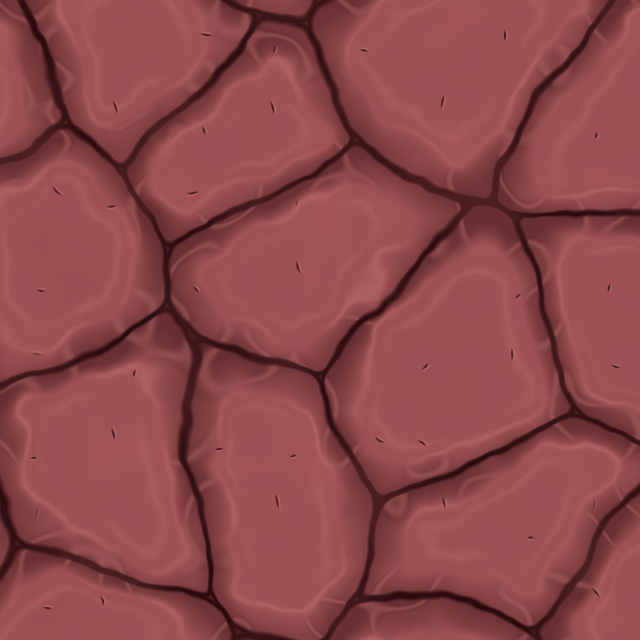
Reproduce this texture procedurally as a WebGL 1 fragment shader.

```glsl
precision highp float;
// Hand-painted red flagstones with dark cracks, worn bevels and small chips.
uniform vec2 u_resolution;

vec2 hash2(vec2 p) {
  vec2 k = vec2(dot(p, vec2(127.1, 311.7)), dot(p, vec2(269.5, 183.3)));
  return fract(sin(k) * 43758.545);
}

float gradientAt(vec2 cell, vec2 offset) {
  return dot(hash2(cell) * 2.0 - 1.0, offset);
}

// Gradient noise, roughly -0.7 to 0.7
float noise(vec2 p) {
  vec2 i = floor(p), f = fract(p);
  vec2 u = f * f * f * (f * (f * 6.0 - 15.0) + 10.0);
  vec2 x = vec2(1.0, 0.0), y = vec2(0.0, 1.0);
  float low = mix(gradientAt(i, f), gradientAt(i + x, f - x), u.x);
  float high = mix(gradientAt(i + y, f - y), gradientAt(i + 1.0, f - 1.0), u.x);
  return mix(low, high, u.y);
}

vec2 noise2(vec2 p) {
  return vec2(noise(p), noise(p + vec2(37.2, 91.7)));
}

float smoothMin(float a, float b, float k) {
  float h = max(k - abs(a - b), 0.0) / k;
  return min(a, b) - h * h * k * 0.25;
}

vec2 stoneCenter(vec2 cell) {
  return (cell + 0.12 + 0.76 * hash2(cell + 11.0)) / vec2(3.5, 2.9);
}

// x: crack distance, y: rounded bevel distance, zw: direction to the crack
vec4 stones(vec2 p) {
  vec2 home = floor(p * vec2(3.5, 2.9));
  vec2 nearest = home, center = vec2(0.0);
  float best = 9.0;
  for (int j = -2; j <= 2; j++) {
    for (int i = -2; i <= 2; i++) {
      vec2 cell = home + vec2(float(i), float(j));
      vec2 c = stoneCenter(cell);
      float d = length(c - p);
      if (d < best) { best = d; nearest = cell; center = c; }
    }
  }
  float crack = 1.0, bevel = 1.0;
  vec2 side = vec2(0.0);
  for (int j = -2; j <= 2; j++) {
    for (int i = -2; i <= 2; i++) {
      if (i == 0 && j == 0) continue;
      vec2 c = stoneCenter(nearest + vec2(float(i), float(j)));
      vec2 n = normalize(c - center);
      float d = dot(0.5 * (c + center) - p, n);
      crack = smoothMin(crack, d, 0.014);
      bevel = smoothMin(bevel, d, 0.06);
      side += n * exp(-d * 70.0);
    }
  }
  return vec4(crack, bevel, side / (length(side) + 1e-5));
}

// Curved chip: x is its dark cut, y its lit lip
vec2 chips(vec2 p) {
  vec2 cell = floor(p * 8.0);
  vec2 r = hash2(cell + 53.0), s = hash2(cell + 87.0);
  vec2 q = p - (cell + 0.25 + 0.5 * r) / 8.0;
  float a = s.x * 3.14;
  q = mat2(cos(a), -sin(a), sin(a), cos(a)) * q;
  q.y += (r.x - 0.5) * 50.0 * q.x * q.x;
  vec2 size = vec2(0.005 + 0.008 * r.y, 0.0022);
  float cut = 1.0 - smoothstep(0.3, 1.15, length(q / size));
  float lip = 1.0 - smoothstep(0.3, 1.3, length((q + vec2(0.001, 0.003)) / size));
  return vec2(cut, lip * (1.0 - cut)) * step(s.y, 0.68);
}

void main() {
  vec2 p = gl_FragCoord.xy / min(u_resolution.x, u_resolution.y);

  // Wandering crack lines
  vec2 w = p + 0.045 * noise2(p * 4.5) + 0.015 * noise2(p * 13.0) + 0.005 * noise2(p * 34.0);
  vec4 stone = stones(w);
  float edge = stone.x;

  // Stone face with faint brush variation
  float brush = noise(p * 5.0) + 0.5 * noise(p * vec2(17.0, 12.0));
  vec3 color = vec3(0.62, 0.32, 0.33) * (1.0 + 0.035 * brush);

  // Worn bevel, broken into facets
  float width = max(0.036 + 0.03 * noise(p * 7.0 + 5.0) + 0.02 * noise(p * 16.0), 0.014);
  float depth = stone.y / width;
  float facet = noise(p * 10.0 + 21.0);
  float slope = 1.0 - smoothstep(0.45, 1.1, depth);
  float shade = 0.53 + 0.2 * dot(stone.zw, vec2(-0.45, 0.9)) + 0.35 * noise(p * 6.0 + 40.0);
  shade += 0.22 * smoothstep(-0.06, 0.06, facet) - 0.11;
  shade += 0.3 * (1.0 - smoothstep(0.0, 0.6, depth));
  color = mix(color, vec3(0.4, 0.18, 0.195), slope * clamp(shade, 0.08, 0.95));

  // Lit rims, facet ridges and faint strokes farther in
  float broken = smoothstep(-0.2, 0.3, noise(p * 8.0 + 70.0));
  float rim = exp(-pow((stone.y - width * 1.05) / 0.0045, 2.0)) * broken;
  float ridge = (1.0 - smoothstep(0.0, 0.06, abs(facet - 0.06))) * slope * 0.4;
  float stroke = exp(-pow((stone.y - width - 0.025) / 0.006, 2.0)) * (1.0 - broken) * 0.3;
  color = mix(color, vec3(0.74, 0.43, 0.43), clamp(rim * 0.5 + ridge + stroke, 0.0, 0.6));

  // Chips on the open face
  vec2 chip = chips(p) * smoothstep(0.025, 0.04, edge);
  color = mix(color, vec3(0.73, 0.43, 0.43), chip.y * 0.6);
  color = mix(color, vec3(0.25, 0.09, 0.11), chip.x * 0.9);

  // Cracks with a darker core
  float gap = 0.0058 + 0.003 * noise(p * 11.0 + 9.0);
  color = mix(color, vec3(0.29, 0.12, 0.13), 1.0 - smoothstep(gap * 0.6, gap * 1.45, edge));
  float core = 1.0 - smoothstep(0.0008, 0.004, abs(edge - 0.001));
  color = mix(color, vec3(0.17, 0.04, 0.06), core * smoothstep(-0.35, 0.25, noise(p * 6.0 + 15.0)));

  gl_FragColor = vec4(color, 1.0);
}
```
